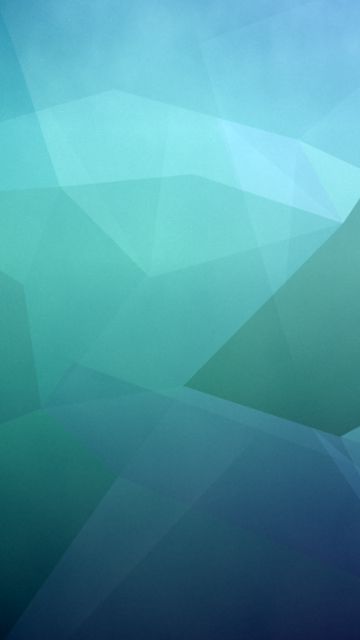
A Shadertoy shader for this background:

```glsl
// Draws a folded teal-to-navy backdrop of translucent facets with cloudy, worn grain.

// Hash without sine
float hash(vec2 p) {
    vec3 h = fract(vec3(p.xyx) * 0.1031);
    h += dot(h, h.yzx + 33.33);
    return fract((h.x + h.y) * h.z);
}

float valueNoise(vec2 p) {
    vec2 cell = floor(p), f = fract(p);
    f = f * f * (3.0 - 2.0 * f);
    float low = mix(hash(cell), hash(cell + vec2(1, 0)), f.x);
    float high = mix(hash(cell + vec2(0, 1)), hash(cell + vec2(1, 1)), f.x);
    return mix(low, high, f.y);
}

float clouds(vec2 p) {
    float sum = 0.0, weight = 0.5;
    for (int i = 0; i < 5; i++) {
        sum += weight * valueNoise(p);
        p = mat2(1.6, 1.2, -1.2, 1.6) * p + 7.3;
        weight *= 0.5;
    }
    return sum;
}

float cross2(vec2 a, vec2 b) { return a.x * b.y - a.y * b.x; }

// Signed distance to the line a-b, positive on its left
float side(vec2 p, vec2 a, vec2 b) { return cross2(normalize(b - a), p - a); }

float cover(float inside, float px) { return clamp(0.5 + inside / px, 0.0, 1.0); }

// Coverage of convex shapes, for either winding
float tri(vec2 p, vec2 a, vec2 b, vec2 c, float px) {
    float turn = sign(cross2(b - a, c - a));
    return cover(min(min(turn * side(p, a, b), turn * side(p, b, c)), turn * side(p, c, a)), px);
}

float quad(vec2 p, vec2 a, vec2 b, vec2 c, vec2 d, float px) {
    float turn = sign(cross2(b - a, c - a));
    float ab = turn * side(p, a, b), bc = turn * side(p, b, c);
    float cd = turn * side(p, c, d), da = turn * side(p, d, a);
    return cover(min(min(ab, bc), min(cd, da)), px);
}

// Glow that starts sharply left of a-b and fades away from it
float crease(vec2 p, vec2 a, vec2 b, float reach, float px) {
    float d = side(p, a, b);
    float along = dot(p - a, b - a) / dot(b - a, b - a);
    float ends = smoothstep(0.0, 0.2, along) * smoothstep(1.0, 0.8, along);
    return cover(d, px) * exp(-max(d, 0.0) / reach) * ends;
}

// Vertical ramp plus tints at both sides
vec3 backdrop(vec2 uv) {
    vec3 ramp[6] = vec3[6](vec3(0.08, 0.17, 0.28), vec3(0.17, 0.385, 0.45), vec3(0.295, 0.66, 0.65),
                           vec3(0.45, 0.84, 0.82), vec3(0.50, 0.87, 0.90), vec3(0.44, 0.75, 0.87));
    float t = clamp(uv.y, 0.0, 0.999) * 5.0;
    int i = int(t);
    vec3 col = mix(ramp[i], ramp[i + 1], fract(t));
    float left = pow(1.0 - uv.x, 2.5), right = smoothstep(0.4, 1.0, uv.x);
    col -= left * vec3(0.075, 0.05, 0.06);
    col += right * mix(vec3(-0.02, -0.06, -0.02), vec3(0.02, -0.03, 0.02), smoothstep(0.2, 0.8, uv.y));
    return col - vec3(0.14, 0.12, 0.11) * exp(-8.0 * length(uv - vec2(0, 1)));
}

vec3 facets(vec2 p, float px) {
    // Shared corners on a 9 by 16 canvas
    vec2 peak = vec2(2.85, 13.77), ridge = vec2(7.46, 12.5), tip = vec2(8.58, 10.42);
    vec2 crest = vec2(4.83, 11.65), knee = vec2(1.5, 11.33), valley = vec2(3.75, 9.06);
    vec2 hip = vec2(0.58, 8.88), ankle = vec2(1.04, 5.79), fork = vec2(4.58, 6.35);
    vec2 heel = vec2(8.5, 5.08), notch = vec2(2.96, 4.1), horn = vec2(0.42, 14.65);
    vec2 rightTop = vec2(9.1, 11.2), rightLow = vec2(9.1, 5.4), leftLow = vec2(-0.1, 5.35);
    vec3 sum = vec3(0);

    // Upper wedge and pale band
    vec3 pale = vec3(0.045, 0.035, 0.035);
    sum -= vec3(0.06, 0.03, 0.02) * quad(p, vec2(-0.1, 16), horn, knee, vec2(-0.1, 11.22), px);
    sum += vec3(0.015, 0.01, 0.01) * tri(p, horn, knee, valley, px);
    sum += pale * quad(p, vec2(-0.1, 12.92), peak, knee, vec2(-0.1, 11.22), px);
    sum += pale * tri(p, peak, crest, knee, px);
    sum += pale * quad(p, peak, ridge, tip, crest, px);
    sum += vec3(0.08, 0.07, 0.05) * quad(p, ridge, vec2(9.1, 11.74), rightTop, tip, px);
    sum += vec3(0.03, 0.0, 0.03) * quad(p, vec2(5.4, 13.07), ridge, tip, vec2(5.95, 11.28), px);

    // Middle folds
    vec3 shade = vec3(0.045, 0.04, 0.04);
    sum -= vec3(0.015, 0.01, 0.015) * quad(p, knee, crest, tip, valley, px);
    sum -= vec3(0.05, 0.04, 0.045) * tri(p, knee, valley, hip, px);
    sum -= vec3(0.035, 0.03, 0.035) * quad(p, vec2(-0.1, 11.22), knee, hip, vec2(-0.1, 9.3), px);
    sum -= shade * quad(p, hip, valley, fork, ankle, px);
    sum -= shade * tri(p, valley, tip, fork, px);
    sum -= vec3(0.06, 0.08, 0.08) * quad(p, hip, ankle, leftLow, vec2(-0.1, 9.3), px);
    vec3 moss = vec3(0.09, 0.115, 0.155);
    sum -= moss * tri(p, tip, heel, fork, px);
    sum -= moss * quad(p, tip, rightTop, rightLow, heel, px);

    // Lower planes
    sum -= vec3(0.05, 0.03, 0.06) * quad(p, ankle, notch, vec2(-0.1, -0.29), leftLow, px);
    sum -= shade * 0.6 * tri(p, ankle, fork, notch, px);
    sum -= vec3(0.0, 0.025, 0.0) * quad(p, ankle, vec2(1.8, 6.95), vec2(4.4, 6.0), notch, px);
    sum -= vec3(0.015, 0.04, 0.01) * quad(p, fork, vec2(9.1, 4.89), vec2(9.1, 1.51), notch, px);
    sum += vec3(0.03, 0.04, 0.06) * tri(p, vec2(7.8, 5.3), vec2(9.1, 4.2), vec2(9.1, 3.35), px);
    sum += vec3(0.03, 0.05, 0.05) * tri(p, heel, rightLow, vec2(9.1, 3.9), px);

    // Faint rays across the folds
    vec3 ray = vec3(0.022, 0.02, 0.02);
    sum += ray * crease(p, vec2(4.6, 16.2), vec2(7.6, 6.0), 1.2, px);
    sum += ray * crease(p, vec2(7.1, 8.5), vec2(7.46, 12.7), 0.7, px);
    sum += ray * crease(p, vec2(8.8, 10.2), vec2(5.2, 13.3), 0.8, px);
    sum += ray * crease(p, vec2(4.3, 13.6), vec2(3.7, 8.8), 0.8, px);
    sum += ray * crease(p, vec2(9.3, 14.1), vec2(7.2, 12.3), 0.8, px);
    sum -= ray * crease(p, vec2(4.4, 14.7), vec2(9.5, 16.6), 0.8, px);
    sum += ray * 0.6 * crease(p, vec2(4.0, 9.6), vec2(1.2, 5.9), 0.9, px);
    sum -= ray * crease(p, vec2(9.6, 1.3), vec2(2.6, 4.25), 1.5, px);
    sum -= ray * crease(p, vec2(9.6, 4.1), vec2(1.2, 7.2), 0.8, px);
    return sum + ray * crease(p, vec2(1.2, -0.5), vec2(6.8, 5.5), 1.1, px);
}

// Sparse pale dust, denser inside drifting patches
float dust(vec2 p, float scale) {
    float patches = smoothstep(0.45, 0.8, clouds(p * 0.7 + 3.0));
    float dotMask = smoothstep(0.5, 0.1, length(fract(p * scale) - 0.5));
    return dotMask * step(0.985 - 0.1 * patches, hash(floor(p * scale)));
}

void mainImage(out vec4 fragColor, in vec2 fragCoord) {
    vec2 uv = fragCoord / iResolution.xy;
    vec2 p = uv * vec2(9, 16);
    vec3 col = backdrop(uv) + facets(p, 24.0 / iResolution.y);

    // Mist, dust and fine grain
    float mist = clouds(p * vec2(0.8, 0.6)) - 0.47;
    col += mist * mix(0.05, 0.18, smoothstep(0.7, 1.0, uv.y)) * vec3(1.0, 0.8, 0.6);
    col += 0.03 * dust(p, 26.0) * smoothstep(0.1, 0.5, uv.y);
    col += 0.018 * (valueNoise(p * 30.0) - 0.5);
    fragColor = vec4(clamp(col, 0.0, 1.0), 1.0);
}
```
